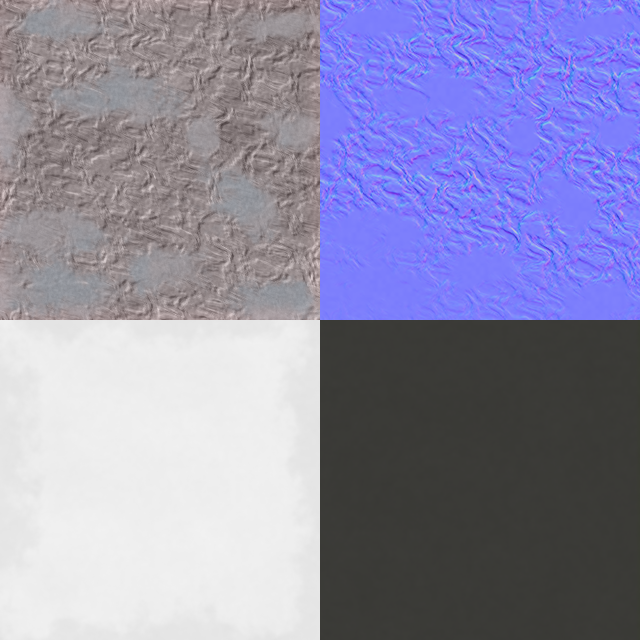
Write a WebGL 2 fragment shader that draws this texture map.

```glsl
#version 300 es
precision highp float;
// Weathered plaster material sheet: albedo, normal, roughness and dark mask in four tiles.
uniform vec2 u_resolution;
out vec4 fragColor;

const int PATCH_COUNT = 11;
// Smooth worn patches: centre.xy, radius.xy in tile units.
const vec4 PATCHES[PATCH_COUNT] = vec4[PATCH_COUNT](
    vec4(.35, .70, .18, .09), vec4(.03, .63, .08, .14),
    vec4(.93, .59, .10, .07), vec4(.75, .37, .13, .11),
    vec4(.14, .27, .18, .10), vec4(.14, .10, .20, .09),
    vec4(.52, .16, .13, .07), vec4(.88, .06, .16, .07),
    vec4(.20, .94, .14, .06), vec4(.88, .92, .12, .05),
    vec4(.64, .57, .05, .06));

float hash(vec2 p) {
    vec3 q = fract(p.xyx * .1031);
    q += dot(q, q.yzx + 33.33);
    return fract((q.x + q.y) * q.z);
}

float noise(vec2 p) {
    vec2 i = floor(p), f = fract(p);
    f = f * f * (3. - 2. * f);
    return mix(mix(hash(i), hash(i + vec2(1, 0)), f.x),
               mix(hash(i + vec2(0, 1)), hash(i + vec2(1, 1)), f.x), f.y);
}

float fbm(vec2 p) {
    float sum = 0., amplitude = .533;
    for (int i = 0; i < 4; i++) {
        sum += amplitude * noise(p);
        p = mat2(1.6, 1.2, -1.2, 1.6) * p + 17.3;
        amplitude *= .5;
    }
    return sum;
}

// Coverage of the smooth patches, with ragged borders.
float patchMask(vec2 p) {
    float cover = 0.;
    for (int i = 0; i < PATCH_COUNT; i++) {
        vec2 d = (p - PATCHES[i].xy) / PATCHES[i].zw;
        cover = max(cover, exp(-dot(d, d)));
    }
    cover += (fbm(p * 11. + 5.) - .5) * 1.1 + (fbm(p * 45.) - .5) * .5;
    return smoothstep(.25, .85, cover);
}

// Chipped relief, stretched along the falling diagonal.
float relief(vec2 p) {
    vec2 along = vec2(p.x - p.y, p.x + p.y) * .7071;
    vec2 q = along * vec2(34., 52.) + 2. * noise(p * 20.);
    return smoothstep(.3, .72, fbm(q)) * .7 + noise(p * 110.) * .18;
}

vec2 slope(vec2 p, float reach) {
    float h = relief(p);
    return vec2(relief(p + vec2(reach, 0)) - h, relief(p + vec2(0, reach)) - h);
}

vec3 albedo(vec2 p, vec2 grad, float worn) {
    float cloud = fbm(p * 7. + 31.) - .5;
    vec3 stone = vec3(.565, .522, .525) + cloud * .16;
    vec3 film = mix(vec3(.625, .605, .62), vec3(.57, .59, .62), smoothstep(-.1, .2, cloud));
    vec3 color = mix(stone, film, worn * .85);
    color += dot(grad, vec2(.7, -.7)) * mix(.48, .08, worn);
    color += (fbm(p * 140.) - .5) * .09;
    float rim = min(min(p.x, 1. - p.x), min(p.y, 1. - p.y));
    return color + vec3(.06, .04, .04) * (1. - smoothstep(.0, .06, rim));
}

vec3 normalColor(vec2 p, vec2 grad, float worn) {
    float lower = smoothstep(.0, .65, p.y + p.x * .35);
    float strength = (1. - worn) * mix(.15, 1., lower) * mix(.35, 1., fbm(p * 5.));
    vec2 tilt = grad * strength * .62 + (noise(p * 75.) - .5) * .02;
    return vec3(vec2(.488, .496) + tilt, .99 - dot(tilt, tilt) * 1.2);
}

vec3 roughness(vec2 p) {
    float ragged = (fbm(p * 9. + 11.) - .5) * .25 + (fbm(p * 32.) - .5) * .09;
    float sides = min(p.x + .04, 1.02 - p.x);
    float ends = min(p.y + .05, 1.06 - p.y);
    float edge = 1. - smoothstep(.05, .15, min(sides, ends) + ragged);
    float value = .932 - edge * .035 + (fbm(p * 6.) - .5) * .025;
    return vec3(value + (fbm(p * 55.) - .5) * .014);
}

vec3 darkMask(vec2 p) {
    float grain = (fbm(p * 45.) - .5) * .012 + (fbm(p * 7.) - .5) * .008;
    float rim = smoothstep(.985, 1., p.x);
    return vec3(.230, .229, .215) + grain + vec3(-.005, .003, -.015) * rim;
}

void main() {
    vec2 uv = gl_FragCoord.xy / u_resolution;
    vec2 p = fract(uv * 2.);
    vec2 grad = slope(p, .006);
    float worn = patchMask(p);

    // Join the four tiles with a pixel-wide seam.
    vec2 seam = .5 / u_resolution;
    vec2 side = smoothstep(.5 - seam, .5 + seam, uv);
    vec3 upper = mix(albedo(p, grad, worn), normalColor(p, grad, worn), side.x);
    vec3 lower = mix(roughness(p), darkMask(p), side.x);
    fragColor = vec4(mix(lower, upper, side.y), 1.);
}
```
